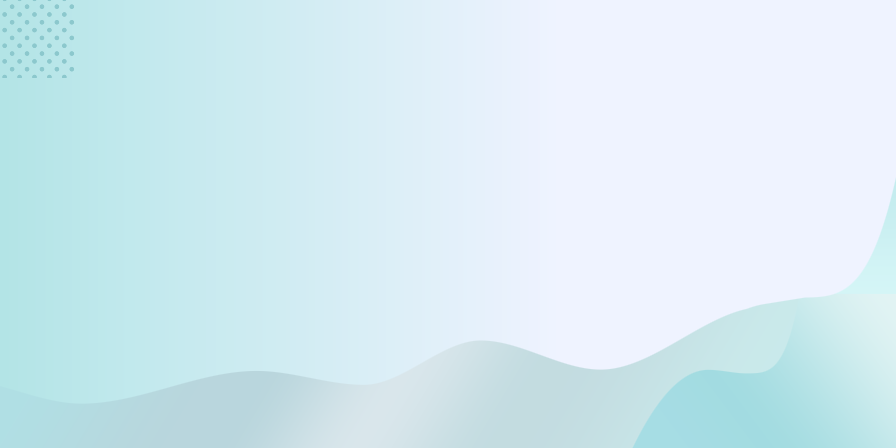
Write a WebGL 2 fragment shader that draws this background.

```glsl
#version 300 es
precision highp float;
// Soft aqua-to-lavender backdrop with layered waves below and a corner patch of dots.
uniform vec2 u_resolution;
out vec4 fragColor;

// Smooth-edged coverage of the area where d > 0.
float cover(float d) {
    return clamp(d / max(fwidth(d), 1e-5) + 0.5, 0.0, 1.0);
}

// Height of the long wave: chained S-curves, then a steep climb at the right.
float waveHeight(float x) {
    float h = 0.154;
    h -= 0.055 * smoothstep(-0.10, 0.182, x);
    h += 0.073 * smoothstep(0.182, 0.573, x);
    h -= 0.031 * smoothstep(0.573, 0.812, x);
    h += 0.099 * smoothstep(0.812, 1.073, x);
    h -= 0.065 * smoothstep(1.073, 1.341, x);
    h += 0.140 * smoothstep(1.341, 1.706, x);
    h += 0.160 * clamp(x - 1.667, 0.0, 0.13);
    return h + 0.268 * pow(max(x - 1.771, 0.0) / 0.229, 3.8);
}

// Height of the front hill: rounded rise, shallow dip, sharp climb.
float hillHeight(float x) {
    float rise = max(1.581 - x, 0.0) / 0.169;
    float climb = max(x - 1.656, 0.0) / 0.125;
    float h = 0.1745 * (1.0 - rise * rise) - 0.008 * smoothstep(1.581, 1.667, x);
    return h + 0.156 * pow(climb, 4.0);
}

vec3 skyColor(float x) {
    vec3 c = mix(vec3(0.70, 0.893, 0.90), vec3(0.755, 0.912, 0.928), clamp(x / 0.28, 0.0, 1.0));
    c = mix(c, vec3(0.825, 0.927, 0.953), clamp((x - 0.28) / 0.40, 0.0, 1.0));
    return mix(c, vec3(0.937, 0.953, 1.0), clamp((x - 0.68) / 0.57, 0.0, 1.0));
}

// Slanted sheen across the long wave.
vec3 waveColor(vec2 p) {
    float g = p.x - 0.6 * p.y;
    vec3 c = mix(vec3(0.69, 0.875, 0.895), vec3(0.725, 0.838, 0.865), smoothstep(-0.08, 0.42, g));
    c = mix(c, vec3(0.85, 0.902, 0.922), smoothstep(0.48, 0.80, g));
    c = mix(c, vec3(0.765, 0.862, 0.88), smoothstep(0.80, 1.10, g));
    return mix(c, vec3(0.79, 0.915, 0.92), smoothstep(1.15, 1.62, g));
}

// Aqua hill brightening toward its upper right.
vec3 hillColor(vec2 p) {
    float g = p.x + 0.75 * p.y;
    vec3 c = mix(vec3(0.65, 0.865, 0.895), vec3(0.635, 0.86, 0.88), smoothstep(1.50, 1.75, g));
    return mix(c, vec3(0.885, 0.955, 0.955), smoothstep(1.70, 2.27, g));
}

// Distance to the nearest dot of one grid.
float dotGrid(vec2 q, vec2 cell) {
    return length((fract(q / cell + 0.5) - 0.5) * cell);
}

void main() {
    // Canvas units: x from 0 to 2, y from 0 to 1.
    vec2 p = gl_FragCoord.xy / u_resolution * vec2(2.0, 1.0);
    float pixel = 1.0 / u_resolution.y;
    vec3 color = skyColor(p.x);

    // Staggered dots in the upper left corner
    vec2 q = vec2(p.x, 1.0 - p.y);
    vec2 cell = vec2(0.0333, 0.0349);
    vec2 offset = q - vec2(0.0104, -0.0026);
    float d = min(dotGrid(offset, cell), dotGrid(offset - 0.5 * cell, cell));
    float dots = 1.0 - smoothstep(0.0052 - 0.5 * pixel, 0.0052 + 0.5 * pixel, d);
    dots *= step(q.x, 0.168) * step(q.y, 0.174);
    color = mix(color, vec3(0.55, 0.785, 0.805), dots);

    // Long wave, with the front hill and a clear aqua fin inside it
    float wave = cover(waveHeight(p.x) - p.y);
    float hill = cover(hillHeight(p.x) - p.y);
    float fin = cover(p.y - 0.344);
    vec3 finColor = mix(vec3(0.83, 0.96, 0.965), vec3(0.77, 0.925, 0.935), smoothstep(0.344, 0.60, p.y));
    vec3 body = mix(waveColor(p), hillColor(p), hill);
    body = mix(body, finColor, fin);
    color = mix(color, body, wave);

    fragColor = vec4(color, 1.0);
}
```
